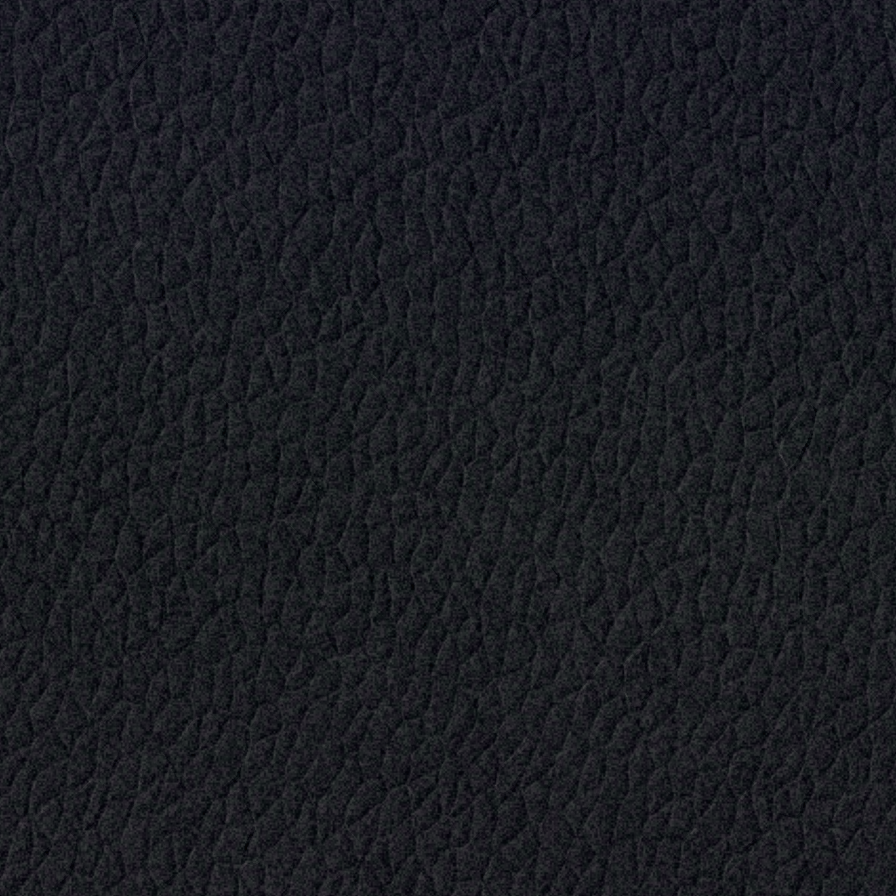
Give the GLSL for this texture, as a Shadertoy shader.

```glsl
// Dark pebbled leather: tall, leaf-shaped cellular grains with embossed creases.
// Staggered cellular noise gives the relief, lit from one side; finer cells add
// wrinkles, and small smooth noise adds pore grain and a faint colour drift.

const vec3 LEATHER = vec3(0.107, 0.114, 0.133);
const vec3 COOL_TINT = vec3(-0.003, -0.003, 0.006);
const vec3 GREEN_TINT = vec3(-0.008, 0.009, -0.005);
const vec2 PEBBLE_COUNT = vec2(37.0, 21.0);
const vec2 WRINKLE_COUNT = vec2(92.0, 66.0);
const vec2 LIGHT_STEP = vec2(0.0017, -0.0009);

vec2 hash2(vec2 p) {
    vec3 q = fract(p.xyx * vec3(0.1031, 0.1030, 0.0973));
    q += dot(q, q.yzx + 33.33);
    return fract((q.xx + q.yz) * q.zy);
}

// Smooth value noise in 0..1
float grainNoise(vec2 p) {
    vec2 i = floor(p), f = fract(p);
    f = f * f * (3.0 - 2.0 * f);
    float low = mix(hash2(i).x, hash2(i + vec2(1, 0)).x, f.x);
    float high = mix(hash2(i + vec2(0, 1)).x, hash2(i + vec2(1, 1)).x, f.x);
    return mix(low, high, f.y);
}

// Distance to the border between the two nearest cells, odd columns staggered
float cellEdge(vec2 p, float jitter) {
    vec2 base = floor(p);
    vec2 nearest = vec2(9.0), second = vec2(9.0);
    for (int x = -1; x <= 1; x++) {
        for (int y = -2; y <= 2; y++) {
            vec2 id = base + vec2(x, y);
            vec2 seed = 0.5 + jitter * (hash2(id + 57.0) - 0.5);
            seed.y += 0.5 * mod(id.x, 2.0);
            vec2 d = id + seed - p;
            if (dot(d, d) < dot(nearest, nearest)) {
                second = nearest;
                nearest = d;
            } else if (dot(d, d) < dot(second, second)) {
                second = d;
            }
        }
    }
    return dot(0.5 * (nearest + second), normalize(second - nearest));
}

// Leans the grains along a gentle curve and bends them with layered sines
vec2 bend(vec2 uv) {
    vec2 p = uv;
    p.x += uv.y * (0.16 * uv.y - 0.22);
    p += 0.006 * sin(uv.yx * vec2(17.0, 13.0) + vec2(0.4, 2.1));
    p += 0.0025 * sin(uv.yx * vec2(61.0, 47.0) + uv.xy * 23.0);
    p += 0.0008 * sin(uv.yx * vec2(143.0, 171.0) + uv.xy * 90.0);
    return p + 2.0;
}

float dome(float edge, float width) {
    return smoothstep(0.0, width, edge);
}

// Signed brightness of the embossed grains
float pebbleShade(vec2 p) {
    float lit = cellEdge((p - LIGHT_STEP) * PEBBLE_COUNT, 0.78);
    float shaded = cellEdge((p + LIGHT_STEP) * PEBBLE_COUNT, 0.78);
    float slope = dome(shaded, 0.4) - dome(lit, 0.4);
    float ridge = 1.0 - dome(lit, 0.09);
    float crease = 1.0 - dome(shaded, 0.17);
    return 0.048 * slope + 0.042 * ridge - 0.032 * crease;
}

// Thin pale folds across each grain
float wrinkleShade(vec2 p) {
    float edge = cellEdge(p * WRINKLE_COUNT, 1.0);
    return 0.020 * (0.4 - dome(edge, 0.22));
}

// Fine pores in two sizes, centred on zero
float poreGrain(vec2 uv) {
    float fine = grainNoise(uv * 470.0) - 0.5;
    float coarse = grainNoise(uv * vec2(260.0, 210.0) + 71.0) - 0.5;
    return 0.128 * fine + 0.050 * coarse;
}

void mainImage(out vec4 fragColor, in vec2 fragCoord) {
    vec2 uv = fragCoord / iResolution.y;
    vec2 p = bend(uv);

    // Relief and surface texture
    float shade = pebbleShade(p) + wrinkleShade(p) + poreGrain(uv) + 0.006;

    // Broad uneven light
    shade += 0.005 * sin(uv.x * 5.0 + 1.0) * sin(uv.y * 7.0 + 2.0);
    shade += 0.010 * (grainNoise(uv * vec2(19.0, 13.0)) - 0.5);

    // Colour drifts from blue at the top to neutral below, with fine mottling
    float mottle = grainNoise(uv * 150.0 + 19.0) - 0.5;
    vec3 color = LEATHER + shade * vec3(1.03, 1.0, 0.94);
    color += COOL_TINT * (1.6 * smoothstep(0.4, 1.0, uv.y) - 0.3);
    color += GREEN_TINT * (2.2 * mottle + 0.2 * sin(uv.y * 6.0 - 1.5));

    fragColor = vec4(max(color, vec3(0.015)), 1.0);
}
```
